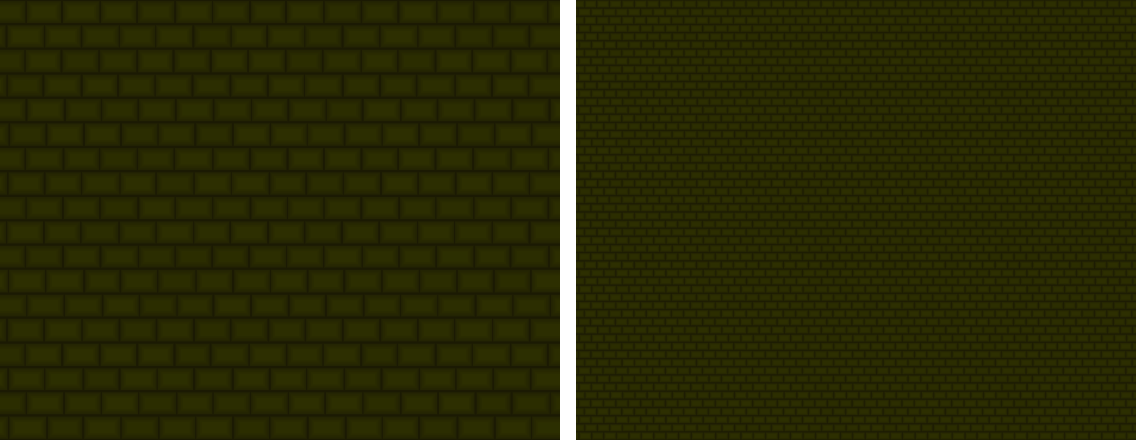
Left, the tile; right, the same tile 3 across and 3 down.
Give the GLSL for this pattern, as a Shadertoy shader.

```glsl
const vec2 BRICKS = vec2(15.0, 18.0);          // whole repeats across and down
const vec2 ROW_SHIFT = vec2(0.20, 0.70);       // joint position in even and odd rows
const float ROW_JITTER = 0.09;                 // sideways slip of a row, in bricks
const float JOINT_JITTER = 0.04;               // slip of one upright joint, in bricks
const float COURSE_JITTER = 0.04;              // slip of one level joint, in rows
const float JOINT_FADE = 0.025;                // how far upright joints may thin out
const float TONE_VARIATION = 0.05;
const float SOFTNESS = 0.028;                  // half width of a shade step, in rows

// Inset of each shade step from the joint centre, in row heights
const vec4 STEPS = vec4(0.048, 0.12, 0.195, 0.27);

const vec3 JOINT = vec3(0.105, 0.100, 0.010);
const vec3 EDGE  = vec3(0.140, 0.142, 0.010);
const vec3 BEVEL = vec3(0.151, 0.154, 0.006);
const vec3 INNER = vec3(0.162, 0.168, 0.003);
const vec3 FACE  = vec3(0.173, 0.181, 0.002);

float hash(vec2 p) {
    return fract(sin(dot(p, vec2(127.1, 311.7))) * 43758.5453);
}

// Random value of a brick cell, wrapped so that the wall tiles
float wallHash(vec2 cell, float seed) {
    return hash(mod(cell, BRICKS) + seed);
}

float courseOffset(float row) {
    return (wallHash(vec2(0.0, row), 3.7) - 0.5) * COURSE_JITTER;
}

// Distance to one upright joint, in bricks
float uprightDistance(float x, vec2 cell) {
    float slip = (wallHash(cell, 11.3) - 0.5) * JOINT_JITTER;
    return abs(x - slip);
}

void mainImage(out vec4 fragColor, in vec2 fragCoord) {
    vec2 p = fragCoord / iResolution.xy * BRICKS;
    float rowPixels = iResolution.y / BRICKS.y;
    float brickAspect = iResolution.x / BRICKS.x / rowPixels;

    // Running bond with uneven rows
    float row = floor(p.y);
    float shift = mod(row, 2.0) < 0.5 ? ROW_SHIFT.x : ROW_SHIFT.y;
    p.x -= shift + (wallHash(vec2(0.0, row), 7.1) - 0.5) * ROW_JITTER;
    vec2 cell = vec2(floor(p.x), row);
    vec2 local = p - cell;

    // Distance to the nearest joint, in row heights
    vec2 nextCell = cell + vec2(1.0, 0.0);
    float left = uprightDistance(local.x, cell) * brickAspect
               + wallHash(cell, 23.9) * JOINT_FADE;
    float right = uprightDistance(local.x - 1.0, nextCell) * brickAspect
                + wallHash(nextCell, 23.9) * JOINT_FADE;
    float below = abs(local.y - courseOffset(row));
    float above = abs(local.y - 1.0 - courseOffset(row + 1.0));
    float inset = min(min(left, right), min(below, above));

    // Stepped bevel from the dark joint up to the face
    float soft = max(SOFTNESS, 0.75 / rowPixels);
    vec4 level = smoothstep(STEPS - soft, STEPS + soft, vec4(inset));
    vec3 color = mix(JOINT, EDGE, level.x);
    color = mix(color, BEVEL, level.y);
    color = mix(color, INNER, level.z);
    color = mix(color, FACE, level.w);

    // Slight tone change from brick to brick
    float tone = (wallHash(cell, 41.3) - 0.5) * TONE_VARIATION;
    color *= 1.0 + tone * level.x;

    fragColor = vec4(color, 1.0);
}
```
